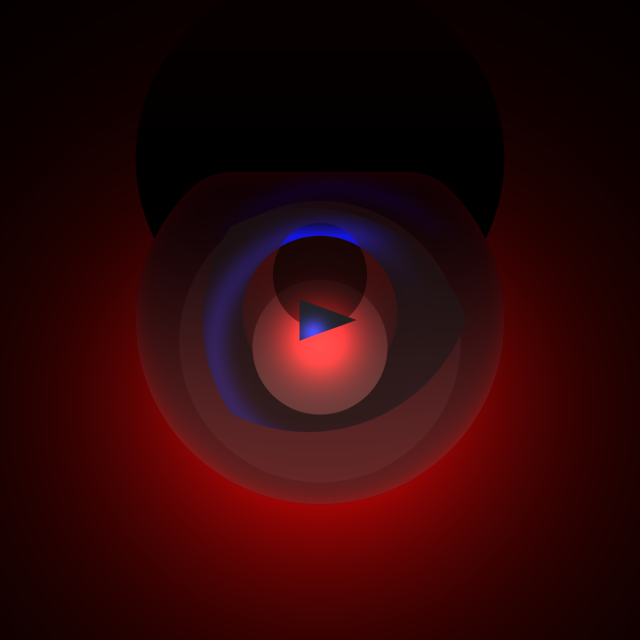
This background is drawn by a Shadertoy shader. Its source:

```glsl
// A dark glass orb over a red haze, holding a three-sided iris, a lit pupil and a small wedge.
// Each part is a signed distance turned into a soft mask, then layered from back to front.
// Light is added as exponential and Gaussian falloffs.

// Coverage of a shape: 1 inside (negative distance), 0 outside.
float mask(float dist) {
    float px = 0.8 / iResolution.y;
    return 1.0 - smoothstep(-px, px, dist);
}

float circle(vec2 p, vec2 center, float radius) {
    return length(p - center) - radius;
}

float smoothMax(float a, float b, float k) {
    float h = max(k - abs(a - b), 0.0) / k;
    return max(a, b) + 0.25 * h * h * k;
}

float gauss(float x, float width) {
    return exp(-x * x / (width * width));
}

// Overlap of three equal circles, mirrored about the x axis.
float irisShape(vec2 p) {
    float sides = circle(vec2(p.x, abs(p.y)), vec2(-0.0188, -0.088), 0.263);
    return max(circle(p, vec2(0.0794, 0.0), 0.263), sides);
}

float wedgeShape(vec2 p) {
    float slope = dot(vec2(p.x - 0.0573, abs(p.y)), vec2(0.342, 0.940));
    return max(-p.x - 0.032, slope);
}

// Red haze that is strongest under the orb.
vec3 haze(vec2 p, float orb) {
    float below = 0.5 - 0.5 * p.y / max(length(p), 0.001);
    float strength = mix(0.13, 0.62, pow(below, 1.5));
    return vec3(1.0, 0.025, 0.025) * strength * exp(-5.0 * max(orb, 0.0));
}

void mainImage(out vec4 fragColor, in vec2 fragCoord) {
    vec2 p = (fragCoord - 0.5 * iResolution.xy) / min(iResolution.x, iResolution.y);

    // Haze and the black disc rising behind the orb
    float orb = circle(p, vec2(0.0), 0.288);
    vec3 col = haze(p, orb);
    vec3 black = vec3(0.025, 0.0, 0.0) * smoothstep(0.22, 0.48, p.y);
    col = mix(col, black, mask(circle(p, vec2(0.0, 0.253), 0.288)));
    col *= 1.0 - 0.5 * mask(orb);

    // Glass body with a flattened top and a red rim
    float body = smoothMax(orb, p.y - 0.232, 0.025);
    float low = 1.0 - smoothstep(-0.27, 0.22, p.y);
    vec3 glass = mix(vec3(0.06, 0.005, 0.015), vec3(0.34, 0.12, 0.12), low);
    glass += vec3(0.20, -0.02, -0.02) * exp(60.0 * min(body, 0.0)) * (0.2 + 0.8 * low);
    glass.b += 0.10 * gauss(circle(p, vec2(0.02, -0.02), 0.225), 0.018)
             * smoothstep(0.10, 0.20, p.y);
    glass += vec3(0.035, 0.03, 0.03) * mask(circle(p, vec2(0.0, -0.034), 0.22));
    col = mix(col, max(glass, 0.0), mask(body));

    // Iris, with a blue sheen along an offset ring
    vec3 iris = mix(vec3(0.10, 0.055, 0.06), vec3(0.19, 0.105, 0.105),
                    1.0 - smoothstep(-0.17, 0.17, p.y));
    float sheen = gauss(circle(p, vec2(0.01, -0.04), 0.175), 0.023);
    sheen *= 1.0 - smoothstep(0.02, 0.18, p.x);
    iris += vec3(0.04, 0.04, 0.25) * sheen;
    iris.b += 0.25 * gauss(length((p - vec2(0.025, 0.13)) * vec2(0.35, 1.0)), 0.025);
    col = mix(col, iris, mask(irisShape(p)));

    // Blue cap: the part of the dark oval left above the pupil
    float oval = (length((p - vec2(0.0, 0.0703)) / vec2(0.0735, 0.082)) - 1.0) * 0.0735;
    vec3 cap = mix(vec3(0.08, 0.08, 0.88), vec3(0.07, 0.05, 0.30),
                   smoothstep(0.128, 0.153, p.y));
    col = mix(col, cap, mask(oval));

    // Pupil and the pale lower lens
    float pupil = mask(circle(p, vec2(0.0, 0.0104), 0.121));
    vec3 pupilColor = mix(vec3(0.20, 0.085, 0.085), vec3(0.24, 0.05, 0.05),
                          smoothstep(-0.02, 0.10, p.y));
    col = mix(col, pupilColor, pupil);
    float lens = mask(circle(p, vec2(0.0, -0.0423), 0.1055));
    vec3 lensColor = mix(vec3(0.40, 0.23, 0.22), vec3(0.27, 0.12, 0.12),
                         smoothstep(-0.13, 0.06, p.y));
    col = mix(col, lensColor, lens);

    // Dark oval over the pupil, then the red light at its foot
    float shade = mask(oval) * pupil;
    col *= 1.0 - 0.58 * shade;
    float light = gauss(length(p - vec2(0.0, -0.03)), 0.06);
    col += vec3(1.0, 0.13, 0.13) * light * max(pupil, lens) * (1.0 - 0.3 * shade);

    // Wedge lit by a small blue spot
    float spot = gauss(length(p - vec2(-0.010, -0.021)), 0.021);
    vec3 wedge = mix(vec3(0.13, 0.13, 0.14), vec3(0.30, 0.31, 1.0), spot);
    col = mix(col, wedge, mask(wedgeShape(p)));

    fragColor = vec4(clamp(col, 0.0, 1.0), 1.0);
}
```
